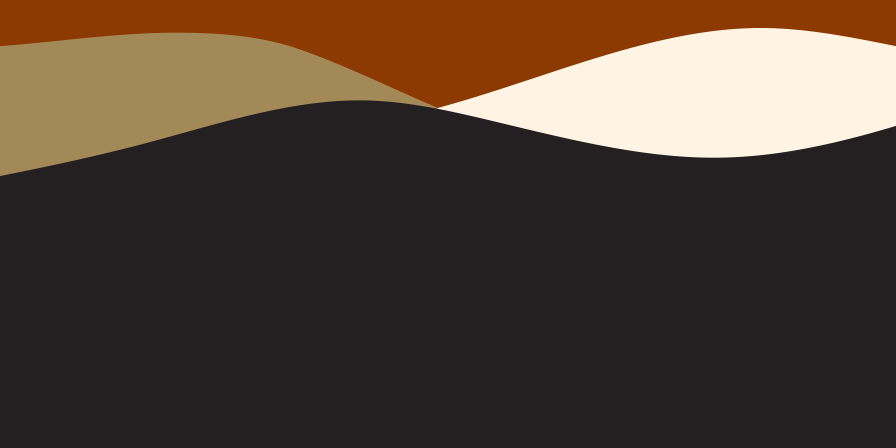
A Shadertoy shader for this background:

```glsl
// Cubic through two knots, each holding (x, height, slope)
float hermite(float x, vec3 a, vec3 b) {
    float span = b.x - a.x;
    float t = clamp((x - a.x) / span, 0.0, 1.0);
    float s = 1.0 - t;
    return mix(a.y, b.y, t * t * (3.0 - 2.0 * t))
         + span * t * s * (s * a.z - t * b.z);
}

// Long rolling hill in front
float frontHill(float x) {
    vec3 rise = vec3(0.339, 0.684, 0.27);
    vec3 crest = vec3(0.802, 0.776, 0.0);
    vec3 fall = vec3(1.120, 0.725, -0.24);
    vec3 dip = vec3(1.594, 0.648, 0.0);
    if (x < rise.x) return hermite(x, vec3(0.0, 0.607, 0.20), rise);
    if (x < crest.x) return hermite(x, rise, crest);
    if (x < fall.x) return hermite(x, crest, fall);
    if (x < dip.x) return hermite(x, fall, dip);
    return hermite(x, dip, vec3(2.0, 0.719, 0.30));
}

// Two crests behind, joined at a sharp valley
float backHills(float x, float valleyX) {
    vec3 leftCrest = vec3(0.391, 0.927, 0.0);
    vec3 shoulder = vec3(0.677, 0.887, -0.36);
    vec3 rightCrest = vec3(1.698, 0.9375, 0.0);
    if (x < leftCrest.x) return hermite(x, vec3(0.0, 0.897, 0.075), leftCrest);
    if (x < shoulder.x) return hermite(x, leftCrest, shoulder);
    if (x < valleyX) return hermite(x, shoulder, vec3(valleyX, 0.759, -0.43));
    if (x < rightCrest.x) return hermite(x, vec3(valleyX, 0.759, 0.27), rightCrest);
    return hermite(x, rightCrest, vec3(2.0, 0.897, -0.20));
}

// Pixel-wide coverage of a signed distance
float coverage(float d, float pixel) {
    return clamp(d / pixel + 0.5, 0.0, 1.0);
}

void mainImage(out vec4 fragColor, in vec2 fragCoord) {
    vec2 p = fragCoord / iResolution.xy * vec2(2.0, 1.0);
    float pixel = 1.0 / iResolution.y;
    float valleyX = 0.977;

    vec3 rust = vec3(0.549, 0.224, 0.008);
    vec3 sand = vec3(0.643, 0.537, 0.345);
    vec3 cream = vec3(1.0, 0.957, 0.890);
    vec3 charcoal = vec3(0.141, 0.122, 0.129);

    // Layers from back to front
    vec3 hillColor = mix(sand, cream, coverage(p.x - valleyX, pixel));
    vec3 color = mix(rust, hillColor, coverage(backHills(p.x, valleyX) - p.y, pixel));
    color = mix(color, charcoal, coverage(frontHill(p.x) - p.y, pixel));
    fragColor = vec4(color, 1.0);
}
```
